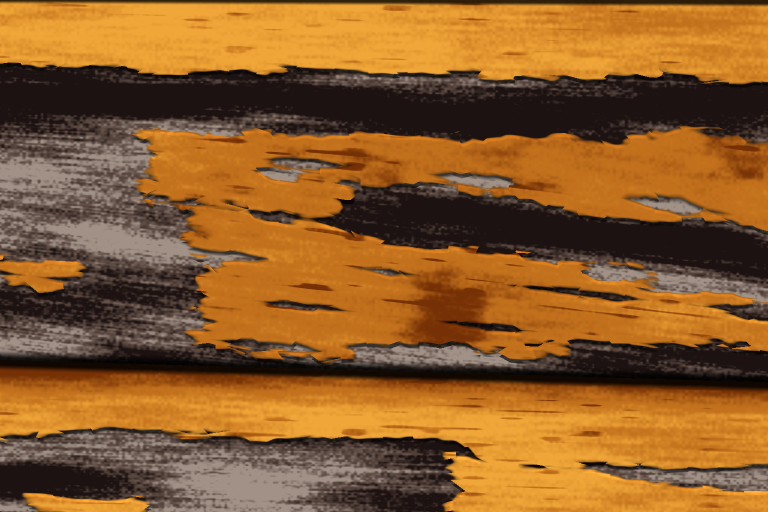
Give the GLSL for this texture, as a Shadertoy shader.

```glsl
// Weathered clapboards: cracked amber paint flaking off grey, streaky wood.
// A signed paint cover field (slabs, torn by cellular and value noise) splits
// paint from wood; each follows a sheared grain, with shadows lit from above.

const vec3 PAINT_DEEP   = vec3(0.46, 0.19, 0.02);
const vec3 PAINT_MID    = vec3(0.76, 0.44, 0.11);
const vec3 PAINT_BRIGHT = vec3(0.94, 0.65, 0.22);
const vec3 WOOD_DARK    = vec3(0.11, 0.07, 0.065);
const vec3 WOOD_MID     = vec3(0.35, 0.28, 0.25);
const vec3 WOOD_LIGHT   = vec3(0.63, 0.57, 0.53);
const float SEAM_LEFT  = 0.297;   // height of the board joint at the left
const float SEAM_SLOPE = -0.029;
const float TEAR   = 0.065;       // large raggedness of the paint edge
const float CHIP   = 0.017;       // angular chips on the paint edge
const float EDGE   = 0.0016;      // softness of the paint edge
const vec2 GAP_CELL = vec2(0.36, 0.085);
const vec2 LIGHT = vec2(-0.002, 0.008);

float hash(vec2 p) {
    vec3 q = fract(vec3(p.xyx) * 0.1031);
    q += dot(q, q.yzx + 33.33);
    return fract((q.x + q.y) * q.z);
}

float noise(vec2 p) {
    vec2 i = floor(p), f = fract(p);
    f = f * f * (3.0 - 2.0 * f);
    return mix(mix(hash(i), hash(i + vec2(1, 0)), f.x),
               mix(hash(i + vec2(0, 1)), hash(i + vec2(1, 1)), f.x), f.y);
}

float fbm(vec2 p) {
    float sum = 0.0, amp = 0.53;
    for (int i = 0; i < 4; i++) {
        sum += amp * noise(p);
        p = p * 2.03 + 17.7;
        amp *= 0.5;
    }
    return sum;
}

// Random value of the nearest cell: flat flakes with angular borders
float flake(vec2 p) {
    vec2 base = floor(p);
    float best = 9.0, value = 0.0;
    for (int k = 0; k < 9; k++) {
        vec2 cell = base + vec2(k % 3 - 1, k / 3 - 1);
        vec2 d = cell + vec2(hash(cell), hash(cell + 41.0)) - p;
        if (dot(d, d) < best) { best = dot(d, d); value = hash(cell + 87.0); }
    }
    return value;
}

float seamHeight(float x) { return SEAM_LEFT + SEAM_SLOPE * x; }

// Shear so that the grain runs level; steepest on the middle board
vec2 grain(vec2 p) {
    float middle = step(seamHeight(p.x), p.y) * (1.0 - smoothstep(0.5, 0.86, p.y));
    return vec2(p.x, p.y + (0.025 + 0.085 * middle) * p.x);
}

float slab(vec2 p, vec2 centre, vec2 size) {
    vec2 d = size - abs(p - centre);
    return min(0.3 * d.x, d.y);
}

// Tapered slits scattered along the grain, positive inside
float slits(vec2 g) {
    float row = floor(g.y / GAP_CELL.y);
    vec2 q = vec2(g.x / GAP_CELL.x + hash(vec2(row, 5.0)), g.y / GAP_CELL.y);
    vec2 id = floor(q), f = (fract(q) - 0.5) * GAP_CELL;
    float width = GAP_CELL.x * (0.12 + 0.32 * hash(id + 3.0));
    float thick = 0.021 * hash(id + 9.0);
    return min(thick, 0.16 * (width - abs(f.x))) - abs(f.y);
}

// Signed paint cover, positive where paint remains
float cover(vec2 p) {
    vec2 g = grain(p);
    float torn = TEAR * (fbm(g * vec2(5.0, 24.0)) - 0.5)
               + CHIP * (flake(g * vec2(17.0, 48.0)) - 0.5)
               + 0.009 * (noise(g * vec2(40.0, 110.0)) - 0.5);
    if (p.y < seamHeight(p.x)) {
        float hem = p.y - mix(0.15, 0.092, smoothstep(0.88, 0.96, p.x));
        float corner = min(0.3 * (p.x - 0.9), 0.1 - 0.11 * (p.x - 0.95) - p.y);
        float scraps = slab(p, vec2(0.17, 0.015), vec2(0.1, 0.015));
        return max(hem, max(corner, scraps)) + 0.7 * torn;
    }
    float top = p.y - 0.872 + 0.018 * p.x + 0.8 * torn;
    float upper = min(min(0.738 - p.y, p.y - 0.69 + 0.12 * (p.x - 0.3)), 0.3 * (p.x - 0.3));
    float lower = min(min(0.575 - 0.15 * (p.x - 0.45) - p.y, p.y - 0.32), 0.3 * (p.x - 0.4));
    float tongue = slab(g, vec2(0.48, 0.675), vec2(0.19, 0.028));
    float scrap = slab(p, vec2(0.06, 0.46), vec2(0.085, 0.028));
    float middle = max(max(upper, lower), max(tongue, scrap)) + torn;
    return max(top, min(middle, 0.35 * torn - slits(g)));
}

vec3 woodColour(vec2 p, vec2 g) {
    float broad = fbm(g * vec2(2.2, 15.0) + 4.0);
    float lines = noise(g * vec2(7.0, 150.0)) + 0.6 * noise(g * vec2(14.0, 310.0));
    float speck = noise(p * vec2(170.0, 230.0));
    float tone = 0.43 + 2.0 * (broad - 0.5) + 0.4 * (lines - 0.8) + 0.42 * (speck - 0.5);
    tone += 0.13 * sin(g.y * 52.0 + 5.0 * broad);
    // Soot in the groove and beside the slanting crack
    float groove = (p.y - 0.815 + 0.012 * p.x) / 0.03;
    float crack = (p.y - 0.625 + 0.17 * (p.x - 0.7)) / 0.035;
    tone -= 0.55 * exp(-groove * groove);
    tone -= 0.45 * exp(-crack * crack) * smoothstep(0.5, 0.8, p.x);
    tone = clamp(tone, 0.0, 1.0);
    vec3 c = mix(WOOD_DARK, WOOD_MID, smoothstep(0.05, 0.5, tone));
    return mix(c, WOOD_LIGHT, smoothstep(0.42, 0.88, tone));
}

vec3 paintColour(vec2 p, vec2 g, float depth) {
    float outer = max(step(0.0, depth), smoothstep(0.78, 0.84, p.y));
    float tone = mix(0.53, 0.8, outer) + 0.5 * (fbm(g * vec2(3.0, 11.0) + 9.0) - 0.5);
    tone += 0.2 * (noise(g * vec2(13.0, 125.0)) - 0.5) + 0.14 * (noise(p * 170.0) - 0.5);
    // Peeling hollows, weathered scratches, shade below the joint
    tone -= 0.4 * (1.0 - outer) * smoothstep(0.56, 0.76, fbm(p * vec2(3.5, 7.0) + 2.0));
    tone -= 0.5 * smoothstep(0.76, 0.92, noise(g * vec2(13.0, 135.0) + 31.0))
          * smoothstep(0.4, 0.65, noise(p * vec2(4.0, 14.0)));
    if (depth > 0.0) tone -= 0.75 * (1.0 - smoothstep(0.01, 0.085, depth));
    tone = clamp(tone, 0.0, 1.0);
    vec3 c = mix(PAINT_DEEP, PAINT_MID, smoothstep(0.0, 0.5, tone));
    return mix(c, PAINT_BRIGHT, smoothstep(0.5, 0.95, tone));
}

vec3 siding(vec2 p) {
    vec2 g = grain(p);
    float depth = seamHeight(p.x) - p.y;
    float here = cover(p), above = cover(p + LIGHT);
    vec3 wood = woodColour(p, g) * (1.0 - 0.65 * smoothstep(-0.002, 0.005, above));
    vec3 paint = paintColour(p, g, depth);
    paint *= 0.72 + 0.28 * smoothstep(0.0, 0.005, here);
    paint *= 1.0 + 0.13 * (1.0 - smoothstep(-0.004, 0.002, above));
    vec3 c = mix(wood, paint, smoothstep(-EDGE, EDGE, here));
    // Dark joint between boards and the eave at the top
    float joint = smoothstep(-0.022, -0.002, depth) * (1.0 - smoothstep(0.008, 0.022, depth));
    float eave = smoothstep(0.988, 0.997, p.y + 0.004 * (p.x - 0.8));
    return c * (1.0 - 0.88 * joint) * (1.0 - 0.8 * eave);
}

void mainImage(out vec4 fragColor, in vec2 fragCoord) {
    vec3 sum = vec3(0.0);
    for (int k = 0; k < 4; k++) {
        vec2 offset = vec2(k % 2, k / 2) * 0.5 - 0.25;
        sum += siding((fragCoord + offset) / iResolution.y);
    }
    fragColor = vec4(sum / 4.0, 1.0);
}
```
